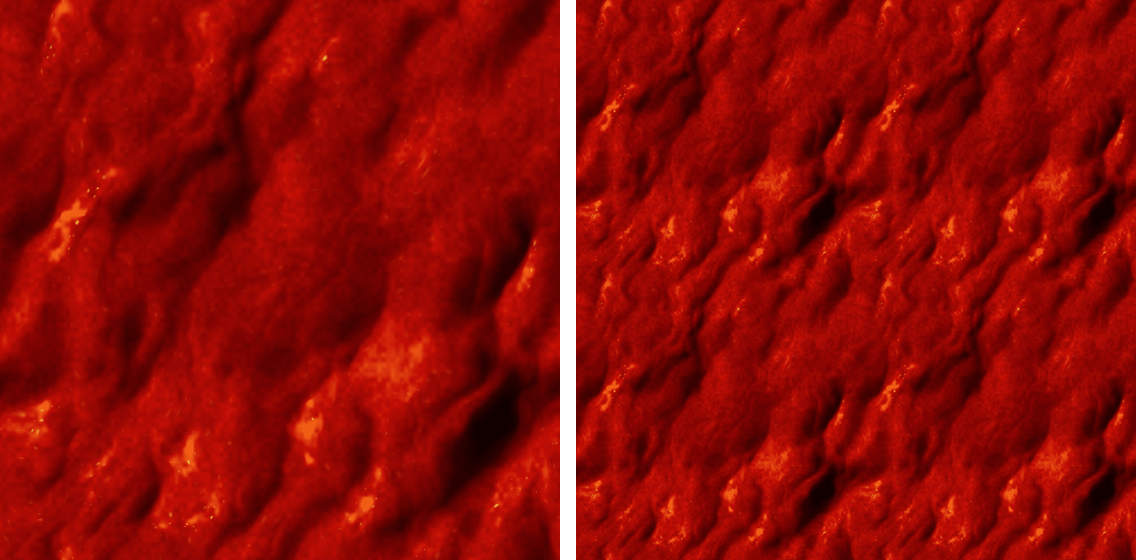
Left, the tile; right, the same tile 2 across and 2 down.
A three.js fragment shader for this texture:

```glsl
varying vec2 vUv;

const vec3 SHADOW  = vec3(0.07, 0.00, 0.00);
const vec3 CRIMSON = vec3(0.51, 0.014, 0.008);
const vec3 SCARLET = vec3(0.76, 0.055, 0.02);
const vec3 EMBER   = vec3(0.94, 0.36, 0.08);
const vec3 SPARK   = vec3(0.92, 0.78, 0.26);

// Sheared grids: columns, rows, columns of lean over the full height
const vec3 BIG_LUMPS    = vec3(4.0, 3.0, 2.0);
const vec3 MEDIUM_LUMPS = vec3(9.0, 6.0, 3.0);
const vec3 SMALL_LUMPS  = vec3(22.0, 15.0, 5.0);
const vec3 KNOB_GRID    = vec3(7.0, 6.0, 2.0);
const vec3 MOTTLE_GRID  = vec3(7.0, 5.0, 2.0);
const vec3 STREAK_GRID  = vec3(18.0, 9.0, 4.0);
const vec3 FLAKE_GRID   = vec3(58.0, 46.0, 8.0);
const vec3 GRAIN_GRID   = vec3(124.0, 112.0, 0.0);
const vec3 SPECK_GRID   = vec3(37.0, 33.0, 5.0);
const vec3 DUST_GRID    = vec3(61.0, 57.0, 9.0);

const vec2 LIGHT = vec2(0.97, -0.25);
const float BASE_TONE = 0.595;
const float CREASE_WIDTH = 0.058;
const float CREASE_DEPTH = 0.37;
const float TAU = 6.2831853;

vec2 hash2(vec2 c) {
  vec3 q = fract(c.xyx * vec3(0.1031, 0.1030, 0.0973));
  q += dot(q, q.yzx + 33.33);
  return fract((q.xx + q.yz) * q.zy);
}

// Random pair of a cell, equal on opposite edges of the tile
vec2 cellHash(vec2 cell, vec3 grid) {
  float turn = floor((cell.y + 0.5) / grid.y);
  float column = mod(cell.x + grid.z * turn + 0.5, grid.x) - 0.5;
  return hash2(vec2(column, cell.y - grid.y * turn) + grid.x * 1.7 + 3.0);
}

vec2 toGrid(vec2 uv, vec3 grid) {
  return vec2(grid.x * uv.x - grid.z * uv.y, grid.y * uv.y);
}

vec2 smoothNoise(vec2 uv, vec3 grid) {
  vec2 p = toGrid(uv, grid);
  vec2 cell = floor(p);
  vec2 f = p - cell;
  f = f * f * (3.0 - 2.0 * f);
  vec2 low = mix(cellHash(cell, grid), cellHash(cell + vec2(1.0, 0.0), grid), f.x);
  vec2 high = mix(cellHash(cell + vec2(0.0, 1.0), grid), cellHash(cell + 1.0, grid), f.x);
  return mix(low, high, f.y);
}

// Side lighting of soft cellular lumps: positive on the lit flank
float lumpLight(vec2 uv, vec3 grid, float sharpness) {
  vec2 p = toGrid(uv, grid);
  vec3 sum = vec3(0.0);
  for (int i = 0; i < 9; i++) {
    float row = floor((float(i) + 0.5) / 3.0);
    vec2 cell = floor(p) + vec2(float(i) - 3.0 * row, row) - 1.0;
    vec2 toCentre = cell + cellHash(cell, grid) - p;
    sum += exp(-sharpness * dot(toCentre, toCentre)) * vec3(toCentre, 1.0);
  }
  return dot(sum.xy / sum.z, LIGHT);
}

// Scattered round knobs, each bright on its left and shadowed on its right
float knobs(vec2 uv, vec3 grid) {
  vec2 p = toGrid(uv, grid);
  vec2 rnd = cellHash(floor(p), grid);
  vec2 d = fract(p) - 0.4 - 0.2 * rnd;
  float fade = max(0.0, 1.0 - dot(d, d) / 0.16);
  return -8.0 * d.x * fade * fade * smoothstep(0.4, 0.8, fract(rnd.x * 5.7 + rnd.y));
}

// Glowing dots, one in each cell, most of them faint
float specks(vec2 uv, vec3 grid) {
  vec2 p = toGrid(uv, grid);
  vec2 rnd = cellHash(floor(p), grid);
  float power = pow(fract(rnd.x * 7.3 + rnd.y * 13.1), 4.0);
  float radius = mix(0.12, 0.26, power);
  return power * smoothstep(radius, 0.0, length(fract(p) - 0.23 - 0.54 * rnd));
}

// Dark diagonal furrow, broken and of uneven width
float crease(vec2 uv, float unevenness) {
  float wander = 0.05 * cos(TAU * uv.y) + 0.13 * (smoothNoise(uv, vec3(6.0, 6.0, 0.0)).x - 0.5);
  float d = fract(uv.x - uv.y - 0.64 - wander + 0.5) - 0.5;
  float width = CREASE_WIDTH * (0.5 + unevenness);
  return exp(-d * d / (width * width)) * smoothstep(0.1, 0.75, unevenness);
}

void main() {
  // Bend the lumps so that their rims are ragged
  vec2 uv = vUv + 0.012 * sin(TAU * (vUv.yx * vec2(2.0, 3.0) + vUv * vec2(1.0, -1.0)));
  uv += 0.045 * (smoothNoise(vUv, vec3(11.0, 9.0, 0.0)) - 0.5);
  uv += 0.020 * (smoothNoise(vUv, vec3(27.0, 25.0, 0.0)) - 0.5);
  // Relief
  float mottle = smoothNoise(uv, MOTTLE_GRID).x;
  vec2 streak = smoothNoise(uv, STREAK_GRID);
  float mediumShare = smoothstep(0.15, 0.85, smoothNoise(uv, vec3(5.0, 4.0, 1.0)).x);
  float relief = 0.20 * lumpLight(uv, BIG_LUMPS, 10.0) + 0.11 * knobs(uv, KNOB_GRID);
  relief += 0.36 * mediumShare * lumpLight(uv, MEDIUM_LUMPS, 8.0);
  relief += 0.17 * streak.x * lumpLight(uv, SMALL_LUMPS, 6.0);
  relief *= relief < 0.0 ? 1.65 : 0.85;
  float tone = BASE_TONE + relief + 0.12 * (mottle - 0.5) + 0.08 * (streak.x - 0.5);
  tone -= CREASE_DEPTH * crease(uv, smoothNoise(uv, vec3(8.0, 7.0, 5.0)).x);
  tone = max(tone, 0.12 + 0.3 * tone);
  // Glittering crust on the lit rims, and fine grain
  vec2 flake = smoothNoise(uv, FLAKE_GRID);
  vec2 grain = smoothNoise(vUv, GRAIN_GRID);
  float rim = smoothstep(0.60, 0.73, tone) * smoothstep(0.45, 0.8, streak.y);
  tone += rim * (0.42 * flake.x * flake.x + 0.16 * (grain.y - 0.5));
  tone += tone * (0.15 * (flake.y - 0.5) + 0.16 * (grain.x - 0.5));
  // Colour
  vec3 color = mix(SHADOW, CRIMSON, clamp((tone - 0.07) / 0.44, 0.0, 1.0));
  color = mix(color, SCARLET, clamp((tone - 0.51) / 0.25, 0.0, 1.0));
  color = mix(color, EMBER, clamp((tone - 0.76) / 0.22, 0.0, 1.0));
  float glow = (specks(uv, SPECK_GRID) + 0.7 * specks(uv, DUST_GRID)) * smoothstep(0.45, 0.7, tone);
  color = mix(color, mix(EMBER, SPARK, rim), clamp(glow * (0.35 + 1.8 * rim), 0.0, 0.95));
  gl_FragColor = vec4(color, 1.0);
}
```
